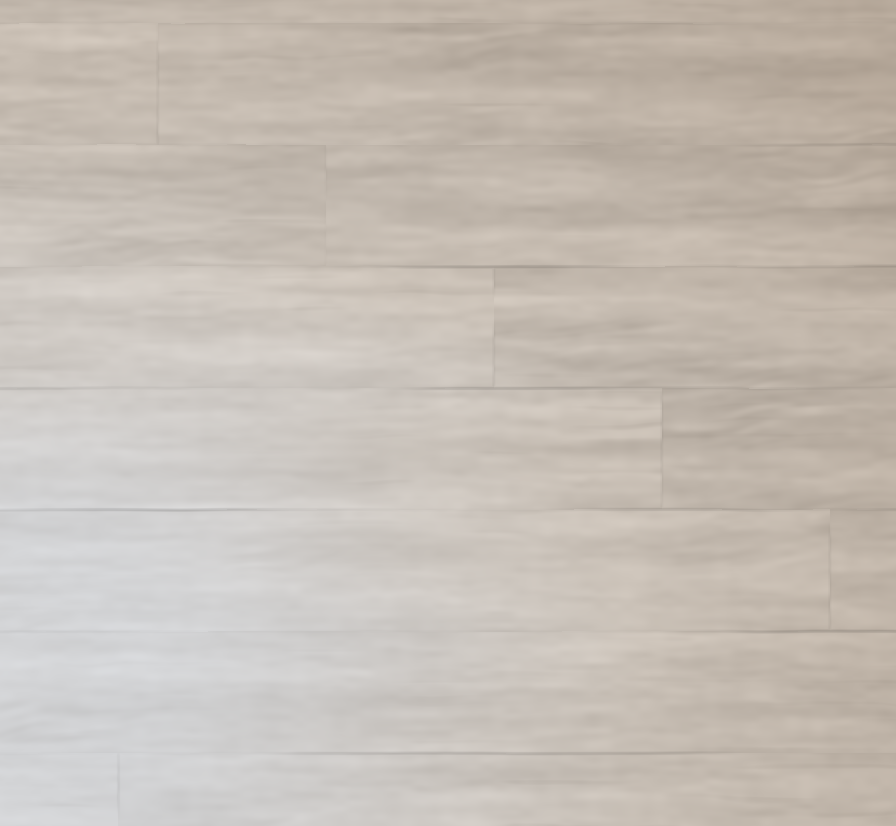
This texture is drawn by a WebGL 2 fragment shader. Its source:

```glsl
#version 300 es
precision highp float;
// Pale wood plank floor: long horizontal boards in staggered rows, each with its
// own stretched-noise grain and tone, thin broken seams between them, and a cool
// window glow at the lower left that fades to warm tan at the upper right.

uniform vec2 u_resolution;
out vec4 fragColor;

// Layout, in units of the canvas height
const float ROW_HEIGHT = 0.1473;
const float TOP_SEAM = 0.972;
const float BOARD_LENGTH = 1.268;
const float FIRST_JOINT = 0.191;
const float ROW_SHIFT = 0.2034;
const float SEAM_HALF_WIDTH = 0.0006;
const float SEAM_SOFTNESS = 0.0024;
const float SEAM_WANDER = 0.0016;

// Strengths
const float SEAM_DARKNESS = 0.12;
const float JOINT_DARKNESS = 0.04;
const float BAND_CONTRAST = 0.08;
const float STREAK_CONTRAST = 0.066;
const float FIBRE_CONTRAST = 0.048;
const float MOTTLE_CONTRAST = 0.03;
const float PORE_DARKNESS = 0.05;
const float FIGURE_CONTRAST = 0.085;
const float BOARD_VARIATION = 0.014;

// Light
const vec2 GLOW_CENTRE = vec2(0.0, 0.17);
const vec3 COOL_GLOW = vec3(0.828, 0.832, 0.840);
const vec3 PALE_BEIGE = vec3(0.792, 0.759, 0.722);
const vec3 WARM_TAN = vec3(0.717, 0.664, 0.608);

float hash(vec2 p) {
    return fract(sin(dot(p, vec2(127.1, 311.7))) * 43758.545);
}

float noise(vec2 p) {
    vec2 cell = floor(p);
    vec2 f = fract(p);
    f = f * f * (3.0 - 2.0 * f);
    float low = mix(hash(cell), hash(cell + vec2(1.0, 0.0)), f.x);
    float high = mix(hash(cell + vec2(0.0, 1.0)), hash(cell + 1.0), f.x);
    return mix(low, high, f.y);
}

// Noise centred on zero
float ripple(vec2 p) {
    return noise(p) - 0.5;
}

// Brightness change from the wood grain of one board
float woodGrain(vec2 p, vec2 board) {
    vec2 g = p + vec2(hash(board), hash(board + 5.3)) * 20.0;
    g.y += 0.009 * ripple(g * vec2(4.0, 11.0)) + 0.005 * ripple(g * vec2(19.0, 45.0));

    float grain = BAND_CONTRAST * ripple(g * vec2(1.7, 27.0));
    grain += STREAK_CONTRAST * ripple(g * vec2(6.0, 66.0) + 7.0);
    grain += FIBRE_CONTRAST * ripple(g * vec2(20.0, 125.0));
    grain += MOTTLE_CONTRAST * ripple(g * vec2(62.0, 110.0));

    // Scattered thin dark pores
    float pore = smoothstep(0.72, 0.96, noise(g * vec2(7.0, 110.0) + 3.0));
    grain -= PORE_DARKNESS * pore * noise(g * vec2(5.0, 14.0));

    // Patches of slightly slanted, wavy figure
    float patchMask = smoothstep(0.58, 0.88, noise(g * vec2(3.4, 15.0) + 11.0));
    float bend = g.y - 0.13 * g.x + 0.018 * ripple(g * vec2(13.0, 26.0));
    float figure = ripple(vec2(g.x * 14.0, bend * 125.0));
    return grain + patchMask * (FIGURE_CONTRAST * figure - 0.02);
}

// Soft line around a zero distance
float softLine(float dist, float pixel) {
    float soft = max(SEAM_SOFTNESS, pixel);
    return 1.0 - smoothstep(SEAM_HALF_WIDTH, SEAM_HALF_WIDTH + soft, dist);
}

float edgeDistance(float t) {
    return min(fract(t), 1.0 - fract(t));
}

vec3 roomLight(float d) {
    vec3 nearColour = mix(COOL_GLOW, PALE_BEIGE, smoothstep(0.08, 0.68, d));
    return mix(nearColour, WARM_TAN, clamp((d - 0.58) / 0.56, 0.0, 1.0));
}

void main() {
    vec2 uv = gl_FragCoord.xy / u_resolution;
    vec2 p = gl_FragCoord.xy / u_resolution.y;
    float pixel = 1.0 / u_resolution.y;

    // Rows of boards, each row shifted along by one step
    float wander = SEAM_WANDER * ripple(p * vec2(14.0, 3.0));
    float across = (TOP_SEAM - p.y + wander) / ROW_HEIGHT;
    float row = floor(across);
    float along = (p.x - FIRST_JOINT - ROW_SHIFT * row) / BOARD_LENGTH;
    vec2 board = vec2(row, floor(along));

    // Light, board tone and grain; the glow washes out the grain
    float glowDistance = length((uv - GLOW_CENTRE) * vec2(0.88, 1.0));
    vec3 colour = roomLight(glowDistance + 0.1 * ripple(p * vec2(2.0, 9.0)));
    float tone = BOARD_VARIATION * (hash(board + 2.7) - 0.5);
    float grain = woodGrain(p, board) * mix(0.55, 1.0, smoothstep(0.1, 0.8, glowDistance));
    colour *= 1.0 + (tone + grain) * vec3(0.95, 1.0, 1.06);

    // Seams break up along their length; end joints are fainter
    float seam = softLine(edgeDistance(across) * ROW_HEIGHT, pixel);
    float joint = softLine(edgeDistance(along) * BOARD_LENGTH, pixel);
    float seamNoise = noise(vec2(p.x * 5.0, floor(across + 0.5) * 7.0));
    float seamWear = mix(0.12, 1.0, smoothstep(0.3, 0.85, seamNoise));
    float jointWear = smoothstep(0.15, 0.8, noise(vec2(row * 5.0, p.y * 24.0)));
    colour *= 1.0 - max(seam * seamWear * SEAM_DARKNESS, joint * jointWear * JOINT_DARKNESS);

    fragColor = vec4(colour, 1.0);
}
```
